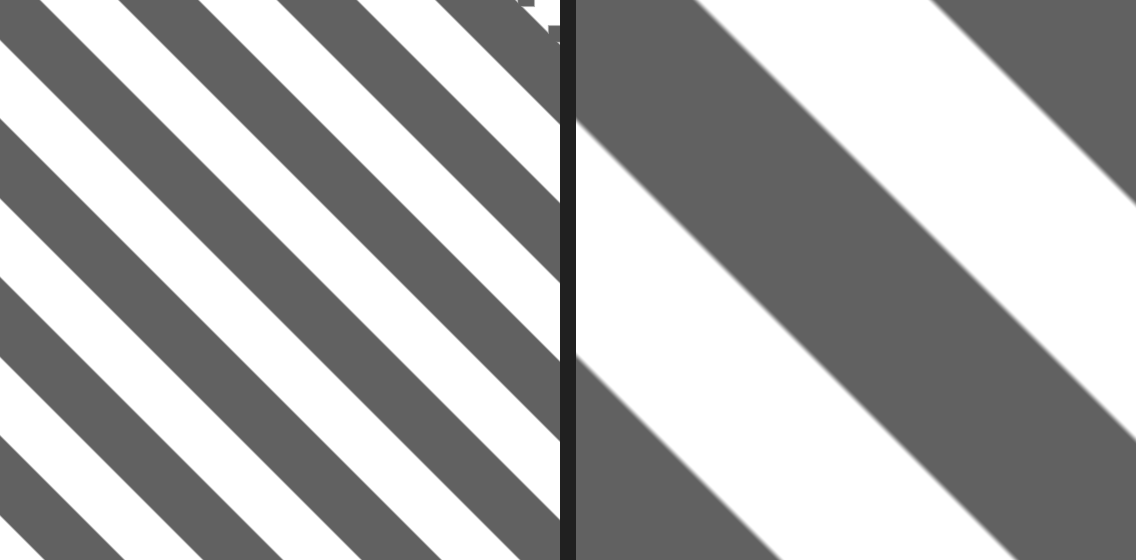
Left: the whole. Right: its middle third, enlarged.
Give the GLSL for this pattern, as a Shadertoy shader.

```glsl
// Grey and white diagonal stripes falling to the right, with a notched white tip in the top right corner.

// Signed distance to an axis-aligned box
float boxDistance(vec2 p, vec2 center, vec2 halfSize) {
    vec2 q = abs(p - center) - halfSize;
    return length(max(q, 0.0)) + min(max(q.x, q.y), 0.0);
}

// Signed distance to the grey stripes, repeated along the rising diagonal
float stripeDistance(float diagonal) {
    float period = 0.283;
    float offset = abs(diagonal - period * round(diagonal / period));
    return (offset - 0.0715) * 0.70711;
}

void mainImage(out vec4 fragColor, in vec2 fragCoord) {
    vec2 uv = fragCoord / iResolution.xy;
    float softness = max(0.0022, 0.75 / iResolution.y);

    float grey = stripeDistance(uv.x + uv.y - 1.0);

    // Two grey blocks square off the white tip in the corner
    vec2 corner = 1.0 - uv;
    float topBlock = boxDistance(corner, vec2(0.0606, -0.0383), vec2(0.015, 0.05));
    float sideBlock = boxDistance(corner, vec2(-0.0292, 0.0606), vec2(0.05, 0.015));
    grey = min(grey, min(topBlock, sideBlock));

    float coverage = 1.0 - smoothstep(-softness, softness, grey);
    fragColor = vec4(mix(vec3(1.0), vec3(0.38), coverage), 1.0);
}
```
